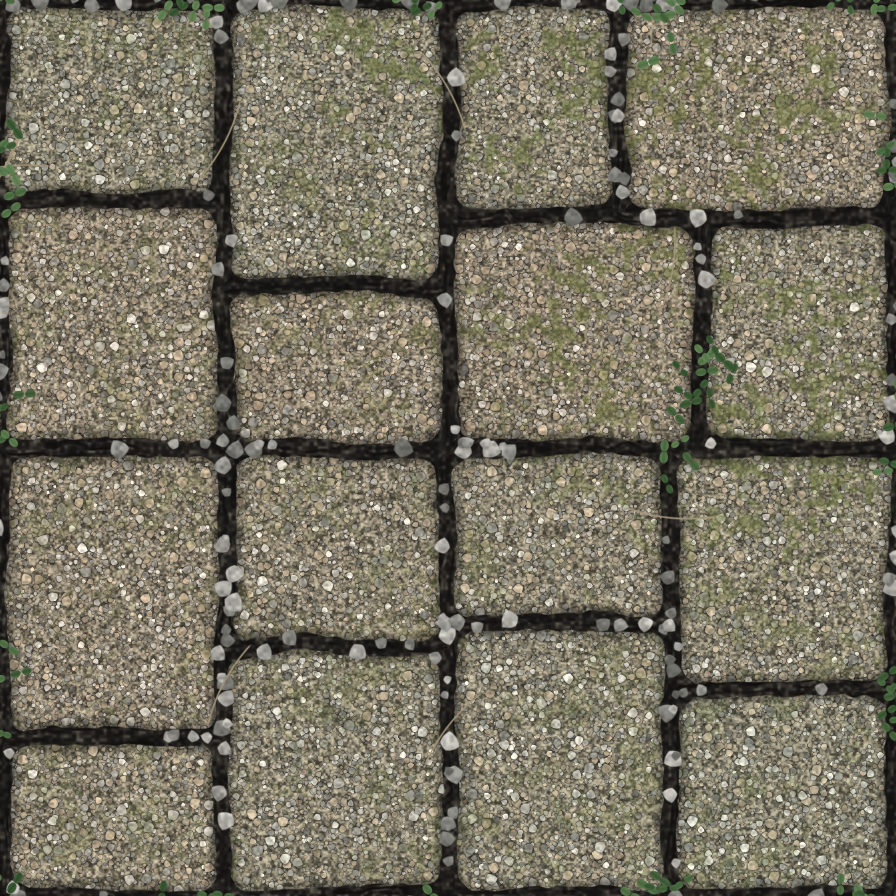
Give the GLSL for this texture, as a WebGL 2 fragment shader.

```glsl
#version 300 es
precision highp float;
// Weathered exposed-aggregate paving stones with dirt joints, gravel and small weeds.
uniform vec2 u_resolution;
out vec4 fragColor;

// Layout: four columns in two bands, each column split at its own height
const vec4 UPPER_SPLIT = vec4(0.776, 0.68, 0.757, 0.757);
const vec4 LOWER_SPLIT = vec4(0.176, 0.279, 0.305, 0.229);
const vec2 ODD_JOINTS = vec2(0.783, 0.691);  // upright joints, upper right
const float HALF_GAP = 0.0094;
const float CORNER = 0.019;
const float WOBBLE = 0.011;
const float GRAVEL_GRID = 58.0;
const float LEAF_GRID = 58.0;
const int STRAWS = 9;

const vec3 SAND_DARK = vec3(0.26, 0.25, 0.215);
const vec3 SAND_LIGHT = vec3(0.66, 0.63, 0.56);
const vec3 CHIP_GREY = vec3(0.43, 0.43, 0.41);
const vec3 CHIP_PALE = vec3(0.80, 0.79, 0.76);
const vec3 CHIP_TAN = vec3(0.63, 0.56, 0.46);
const vec3 MOSS = vec3(0.39, 0.42, 0.25);
const vec3 SOIL_DARK = vec3(0.06, 0.055, 0.05);
const vec3 SOIL_LIGHT = vec3(0.42, 0.40, 0.36);
const vec3 LEAF_DARK = vec3(0.18, 0.29, 0.16);
const vec3 LEAF_LIGHT = vec3(0.42, 0.55, 0.36);
const vec3 STRAW = vec3(0.64, 0.58, 0.47);

float px;  // one pixel in canvas units

float hash(vec2 p) { return fract(sin(dot(p, vec2(127.1, 311.7))) * 43758.5); }
vec2 hash2(vec2 p) { return vec2(hash(p), hash(p + 57.3)); }
mat2 spin(float a) { return mat2(cos(a), sin(a), -sin(a), cos(a)); }
float cover(float d, float soft) { return 1.0 - smoothstep(-soft, soft, d); }
vec2 neighbor(vec2 p, int k) { return floor(p) + vec2(k % 3, k / 3) - 1.0; }

float noise(vec2 p) {
  vec2 i = floor(p), f = fract(p);
  f = f * f * (3.0 - 2.0 * f);
  return mix(mix(hash(i), hash(i + vec2(1, 0)), f.x),
             mix(hash(i + vec2(0, 1)), hash(i + 1.0), f.x), f.y);
}
vec2 sway(vec2 p) { return vec2(noise(p), noise(p + 40.0)) - 0.5; }

// x: distance to the stone, y: positive beside upright joints, zw: stone centre
vec4 stone(vec2 p) {
  p = fract(p + WOBBLE * (sway(p * 15.0) + 0.35 * sway(p * 85.0)));
  float column = floor(p.x * 4.0), band = step(0.5, p.y) * 0.5;
  float split = (band > 0.0 ? UPPER_SPLIT : LOWER_SPLIT)[int(column)];
  bool above = p.y > split;
  vec2 lo = vec2(column * 0.25, above ? split : band);
  vec2 hi = vec2(lo.x + 0.25, above ? band + 0.5 : split);
  if (band > 0.0 && column > 1.0) {
    float joint = above ? ODD_JOINTS.y : ODD_JOINTS.x;
    lo.x = p.x < joint ? 0.5 : joint;
    hi.x = p.x < joint ? joint : 1.0;
  }
  vec2 q = abs(p - (lo + hi) * 0.5) - (hi - lo) * 0.5 + HALF_GAP + CORNER;
  float d = length(max(q, 0.0)) + min(max(q.x, q.y), 0.0) - CORNER;
  return vec4(d, q.x - q.y, (lo + hi) * 0.5);
}

// Size of a worn, angular pebble outline
float pebbleShape(vec2 v) {
  return mix(max(abs(v.x), abs(v.y) * 0.9 + v.x * 0.4), length(v), 0.5);
}

// Aggregate chips with a dark rim
vec3 addChips(vec3 color, vec2 p, float grid, float share) {
  for (int k = 0; k < 9; k++) {
    vec2 cell = neighbor(p * grid, k);
    vec2 r = hash2(cell + grid), s = hash2(cell + grid + 9.7);
    float d = pebbleShape(spin(r.x * 40.0) * (p * grid - cell - r)) - mix(0.2, 0.46, s.x);
    vec3 chip = mix(mix(CHIP_GREY, CHIP_PALE, s.y), CHIP_TAN, step(0.62, r.y) * 0.65);
    float present = step(hash(cell + 3.1), share);
    color *= 1.0 - 0.35 * present * cover(d - 0.1, 0.12);
    color = mix(color, chip * (0.84 + 0.28 * s.x), cover(d, grid * px * 0.6) * present);
  }
  return color;
}

vec3 stoneColor(vec2 p, vec4 s) {
  float grain = 0.5 * noise(p * 240.0) + 0.5 * noise(p * 450.0);
  vec3 color = mix(SAND_DARK, SAND_LIGHT, smoothstep(0.1, 0.8, grain));
  color = addChips(color, p, 200.0, 0.42);
  color = addChips(color, p, 130.0, 0.4);
  color = addChips(color, p, 84.0, 0.2);
  float moss = smoothstep(0.5, 0.8, 0.45 * noise(p * 24.0) + 0.55 * noise(p * 130.0));
  color = mix(color, MOSS, moss * (0.3 + 0.35 * smoothstep(0.2, 0.4, p.x * p.y)));
  color *= mix(vec3(1.03, 0.99, 0.96), vec3(0.98, 1.0, 0.97), hash(s.zw));
  color *= 0.82 + 0.44 * noise(p * 340.0);
  return color * mix(0.68, 1.04, smoothstep(-0.002, 0.014, -s.x));
}

// Fibrous soil running along the joint
vec3 jointColor(vec2 p, vec4 s) {
  vec2 stretch = s.y > 0.0 ? vec2(300, 45) : vec2(45, 300);
  float fibre = noise(p * stretch + 3.0 * noise(p * 50.0)), crumbs = noise(p * 230.0);
  return mix(SOIL_DARK, SOIL_LIGHT, fibre * (0.15 + 0.85 * crumbs * crumbs));
}

// Loose stones gathered in stretches of the joints
vec3 addGravel(vec3 color, vec2 p) {
  for (int k = 0; k < 9; k++) {
    vec2 cell = neighbor(p * GRAVEL_GRID, k);
    vec2 r = hash2(cell + 5.0), centre = (cell + r) / GRAVEL_GRID;
    float d = pebbleShape(spin(r.x * 30.0) * (p - centre)) - mix(0.004, 0.0095, r.y);
    float crowd = 0.12 + 0.7 * smoothstep(0.45, 0.7, noise(centre * 8.0));
    float present = step(0.0035, stone(centre).x) * step(hash(cell), crowd);
    vec3 pebble = mix(CHIP_GREY, CHIP_PALE, hash(cell + 2.0));
    pebble *= 0.75 + 0.35 * noise(p * 230.0) + 8.0 * (p.y - centre.y);
    color = mix(color, pebble, cover(d, px) * present);
  }
  return color;
}

// Where weeds grow: outer edges in pulses, and a clump at an inner joint
float weeds(vec2 p) {
  vec2 edge = (0.5 - abs(fract(p) - 0.5)) / vec2(0.015, 0.02);
  vec2 pulse = smoothstep(0.2, 1.0, cos(vec2(20.9, 25.1) * (p.yx - 0.225)));
  vec2 clump = (spin(0.4) * (p - vec2(0.772, 0.55))) * vec2(50, 19);
  vec2 rim = exp(-edge * edge) * pulse;
  return max(max(rim.x, rim.y), exp(-dot(clump, clump)));
}

// Mirrored leaflet pairs
vec3 addLeaves(vec3 color, vec2 p) {
  for (int k = 0; k < 9; k++) {
    vec2 cell = neighbor(p * LEAF_GRID, k);
    vec2 r = hash2(cell + 21.0), centre = (cell + r) / LEAF_GRID;
    vec2 v = spin(r.y * 6.28) * (p - centre);
    float d = length(vec2(abs(v.x) - 0.0065, v.y * 1.4)) - mix(0.0048, 0.0066, r.x);
    vec3 leaf = mix(LEAF_DARK, LEAF_LIGHT, 0.7 * hash(cell) + 75.0 * abs(v.y));
    color = mix(color, leaf, cover(d, px) * step(hash(cell + 8.0), weeds(centre)));
  }
  return color;
}

vec3 addStraws(vec3 color, vec2 p) {
  for (int i = 0; i < STRAWS; i++) {
    vec2 r = hash2(vec2(i, 4));
    vec2 v = spin(r.x * 6.28) * (p - vec2(0.25 * float(i % 4), r.y));
    float d = abs(v.y + 2.5 * v.x * v.x) - 0.0009;
    color = mix(color, STRAW, cover(d, px) * cover(abs(v.x) - 0.05, 0.003));
  }
  return color;
}

void main() {
  vec2 p = gl_FragCoord.xy / u_resolution;
  px = 1.0 / min(u_resolution.x, u_resolution.y);
  vec4 s = stone(p);
  vec3 color = mix(jointColor(p, s), stoneColor(p, s), cover(s.x, px));
  color = addStraws(addGravel(color, p), p);
  fragColor = vec4(addLeaves(color, p), 1.0);
}
```
